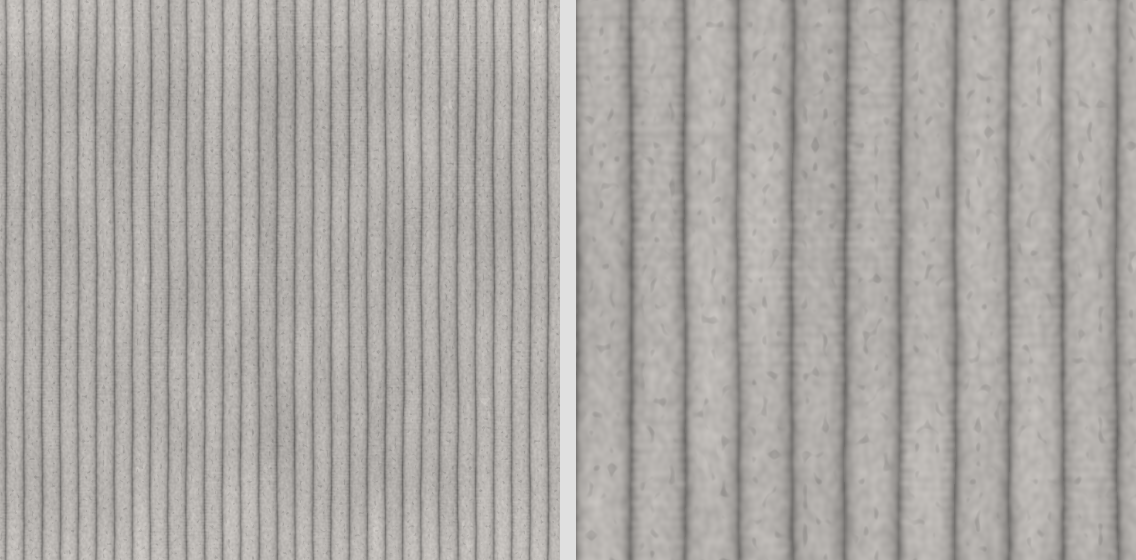
Left: the whole. Right: its middle third, enlarged.
This texture is drawn by a three.js fragment shader. Its source:

```glsl
varying vec2 vUv;

float hash(vec2 p) {
  vec3 q = fract(vec3(p.xyx) * 0.1031);
  q += dot(q, q.yzx + 33.33);
  return fract((q.x + q.y) * q.z);
}

vec2 gradient(vec2 cell) {
  float angle = 6.2832 * hash(cell);
  return vec2(cos(angle), sin(angle));
}

// Gradient noise, roughly -0.7 to 0.7
float noise(vec2 p) {
  vec2 i = floor(p), f = fract(p);
  vec2 u = f * f * f * (f * (f * 6.0 - 15.0) + 10.0);
  vec2 e = vec2(1.0, 0.0);
  float low = mix(dot(gradient(i), f), dot(gradient(i + e.xy), f - e.xy), u.x);
  float high = mix(dot(gradient(i + e.yx), f - e.yx), dot(gradient(i + e.xx), f - e.xx), u.x);
  return mix(low, high, u.y);
}

float fbm(vec2 p) {
  float sum = 0.0, amplitude = 0.5;
  for (int i = 0; i < 4; i++) {
    sum += amplitude * noise(p);
    p = p * 2.03 + 17.3;
    amplitude *= 0.5;
  }
  return sum;
}

void main() {
  vec2 uv = vUv;

  // 31 vertical ribs with slightly wandering grooves
  float x = uv.x * 31.0 - 0.33;
  x += 0.09 * noise(vec2(uv.x * 9.0, uv.y * 5.0)) + 0.025 * noise(uv * vec2(31.0, 42.0));
  float rib = floor(x);
  float across = fract(x);
  float grooveDistance = min(across, 1.0 - across);

  // Rounded pile: soft flanks and a narrow dark crease
  float side = mix(11.5, 9.0, smoothstep(0.4, 0.6, across));
  float softDistance = sqrt(grooveDistance * grooveDistance + 0.0006) - 0.012;
  float roundness = 1.0 - exp(-softDistance * side);
  float shade = mix(0.475, 0.722, roundness);
  shade -= 0.03 * exp(-pow(grooveDistance / 0.045, 2.0)) * (0.5 + hash(vec2(rib, 7.0)));

  // Uneven tone between ribs, along each rib and over the cloth
  shade += 0.018 * (hash(vec2(rib, 3.0)) - 0.5);
  shade += 0.035 * noise(vec2(rib * 7.31 + 0.37, uv.y * 6.0));
  shade += 0.06 * fbm(uv * vec2(5.0, 4.0) + 4.0);
  shade += 0.035 * smoothstep(0.3, 0.5, abs(uv.y - 0.5)) - 0.006;
  shade -= 0.028 * exp(-pow((uv.x - 0.5) / 0.045, 2.0));

  // Fibre grain and small dark pits on the crown
  float crown = smoothstep(0.08, 0.3, grooveDistance);
  shade += 0.055 * noise(uv * vec2(210.0, 170.0));
  shade += 0.04 * noise(uv * vec2(120.0, 85.0) + 31.0);
  float pits = smoothstep(0.24, 0.5, noise(uv * vec2(165.0, 125.0) + 9.0));
  shade -= 0.075 * pits * crown;

  // Fine cross threads showing through on worn flanks
  float worn = smoothstep(-0.05, 0.3, noise(vec2(rib * 3.7, uv.y * 7.0) + 50.0));
  float threads = sin(uv.y * 1100.0 + 2.0 * noise(uv * 60.0));
  shade += 0.014 * threads * worn * (1.0 - 0.6 * crown);

  // Rare pale scuffs where the pile is brushed apart
  float scuffArea = smoothstep(0.3, 0.5, noise(vec2(rib * 5.13 + 0.4, uv.y * 9.0) + 80.0));
  float scuff = smoothstep(0.1, 0.35, noise(uv * vec2(130.0, 65.0) + 70.0));
  shade += 0.045 * scuff * scuffArea * crown;

  vec3 warmGrey = vec3(1.012, 0.992, 0.972);
  gl_FragColor = vec4(clamp(shade * warmGrey, 0.0, 1.0), 1.0);
}
```
